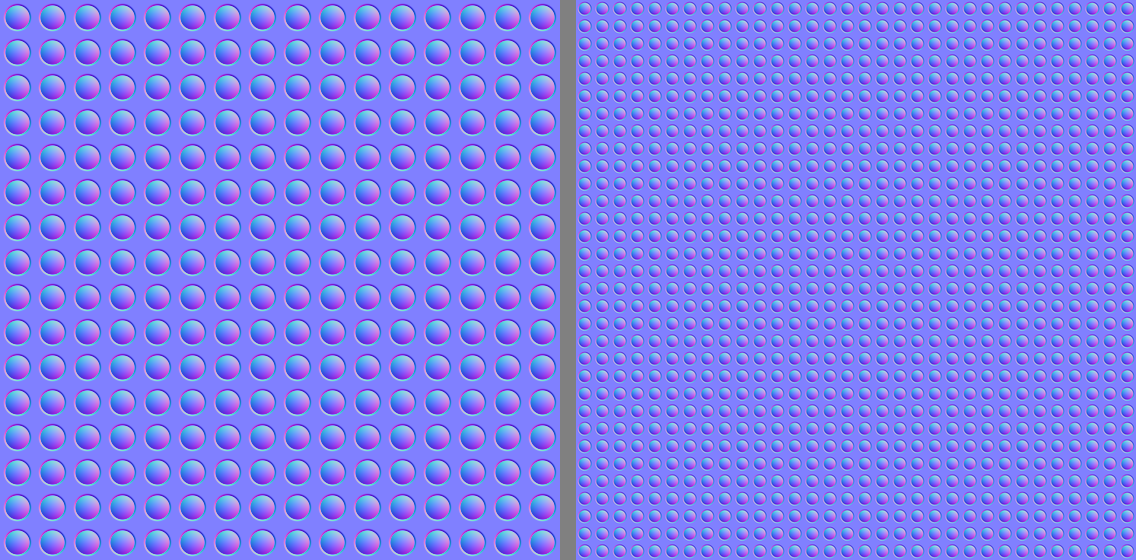
Left: one tile. Right: repeated 2 by 2.
Reproduce this texture map procedurally as a three.js fragment shader.

```glsl
// Tangent-space normal map: a square grid of round domes, each set in a soft groove.
#define REPEATS 16.0        // domes across and down
#define DOME_RADIUS 0.345   // in cells
#define GROOVE_RADIUS 0.415 // outer rim of the groove, in cells
#define GROOVE_FLOOR 0.362  // where the groove wall starts to level out
#define DOME_TILT 0.78      // sideways normal at the dome edge
#define GROOVE_TILT 0.90    // inward normal at the steepest groove wall
#define EDGE_SOFTNESS 0.016 // half width of the crease, in cells

varying vec2 vUv;

// Signed sideways tilt along the radius: positive leans outward.
float radialTilt(float radius) {
  float dome = DOME_TILT * min(radius / DOME_RADIUS, 1.0);
  float groove = -GROOVE_TILT * (1.0 - smoothstep(GROOVE_FLOOR, GROOVE_RADIUS, radius));
  float outside = smoothstep(DOME_RADIUS - EDGE_SOFTNESS, DOME_RADIUS + EDGE_SOFTNESS, radius);
  return mix(dome, groove, outside);
}

void main() {
  // Cell coordinates centred on each dome
  vec2 cell = fract(vUv * REPEATS) - 0.5;
  float radius = length(cell);
  vec2 outward = cell / max(radius, 0.0001);

  // Unit normal from the radial tilt
  vec2 tilt = outward * radialTilt(radius);
  vec3 normal = vec3(tilt, sqrt(max(1.0 - dot(tilt, tilt), 0.0)));

  // Pack into colour
  gl_FragColor = vec4(normal * 0.5 + 0.5, 1.0);
}
```
